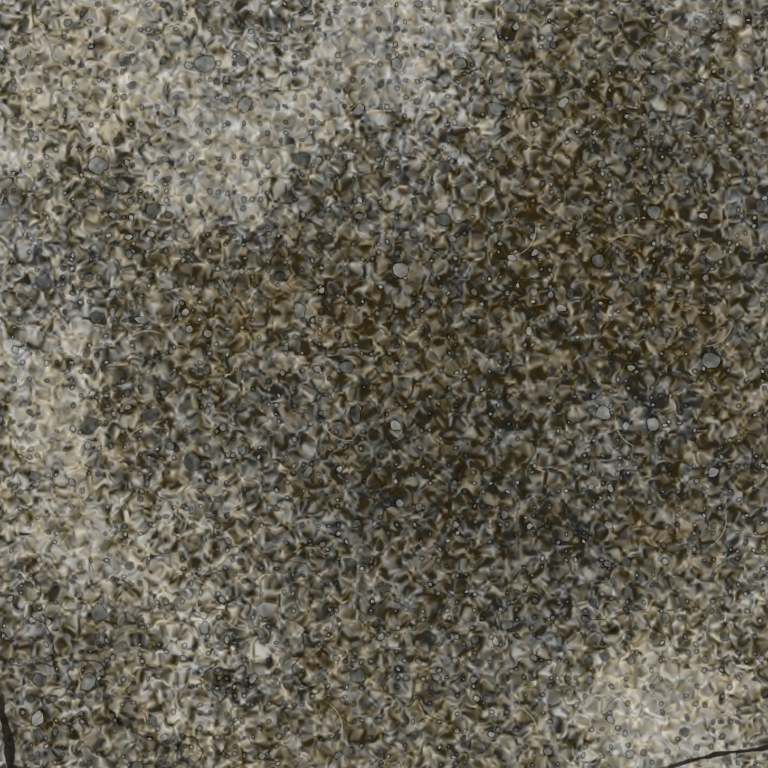
A WebGL 2 fragment shader for this texture:

```glsl
#version 300 es
precision highp float;
// Weathered concrete: warped grain noise over broad lichen-dark and bare pale
// patches, with pebbles scattered on jittered grids at three sizes, a few pale
// fibres, hairline cracks and two open joints near the lower corners.

#define GRAIN_SCALE 135.0
#define GRAIN_CONTRAST 0.86
#define BASE_TONE 0.395
#define PATCH_SCALE 4.0
#define PATCH_CONTRAST 0.26
#define CRUST_LIFT 0.10
#define HUE_SPREAD 0.13
#define PEBBLE_SHARE 0.30
#define FIBRE_SHARE 0.22

uniform vec2 u_resolution;
out vec4 fragColor;

float hash(vec2 p) {
  vec3 q = fract(p.xyx * vec3(0.1031, 0.1030, 0.0973));
  q += dot(q, q.yzx + 33.33);
  return fract((q.x + q.y) * q.z);
}

vec2 hash2(vec2 p) {
  return vec2(hash(p), hash(p + 71.7));
}

float noise(vec2 p) {
  vec2 i = floor(p), f = fract(p);
  f = f * f * (3.0 - 2.0 * f);
  return mix(mix(hash(i), hash(i + vec2(1, 0)), f.x),
             mix(hash(i + vec2(0, 1)), hash(i + vec2(1, 1)), f.x), f.y);
}

float fbm(vec2 p) {
  float sum = 0.0, weight = 0.5;
  for (int i = 0; i < 5; i++) {
    sum += weight * noise(p);
    p = mat2(1.6, 1.2, -1.2, 1.6) * p + 17.3;
    weight *= 0.5;
  }
  return sum / 0.96875;
}

// Fine grain, centred on zero; the warp curls it into short strokes
float grainField(vec2 p) {
  vec2 q = p * GRAIN_SCALE;
  q += 1.3 * (vec2(noise(q * 0.6 + 5.0), noise(q * 0.6 + 43.0)) - 0.5);
  return 0.45 * noise(q) + 0.37 * noise(q * 1.75 + 9.0) + 0.18 * noise(q * 0.42 + 31.0) - 0.5;
}

// Rounded stones on one jittered grid, with a dark rim
vec3 addPebbles(vec3 col, vec2 p, float cells, vec2 radii, float share, float pixel) {
  vec2 id = floor(p * cells), seed = id + cells * 3.0;
  if (hash(seed + 11.0) > share) return col;
  vec2 d = fract(p * cells) - mix(vec2(0.32), vec2(0.68), hash2(seed));
  float angle = 6.2832 * hash(seed + 23.0);
  d = mat2(cos(angle), sin(angle), -sin(angle), cos(angle)) * d;
  d.x *= mix(1.0, 1.6, hash(seed + 37.0));
  float radius = mix(radii.x, radii.y, hash(seed + 51.0));
  float wobble = 0.5 * (noise(d / radius * 1.3 + seed) - 0.5);
  float dist = (length(d) - radius * (1.0 + wobble)) / cells;
  float tone = mix(0.25, 0.60, pow(hash(seed + 67.0), 1.3));
  vec3 stone = tone + vec3(0.0, 0.005, -0.01) + 0.18 * (noise(p * 170.0) - 0.5);
  stone += 0.05 * d.y / radius;
  float rim = 1.0 - smoothstep(0.0, 1.5 * pixel + 0.001, abs(dist - 0.0006));
  col *= 1.0 - 0.35 * rim;
  return mix(col, stone, 0.85 * (1.0 - smoothstep(-pixel, pixel, dist)));
}

// Short pale arcs, one per chosen cell
float fibre(vec2 p, float pixel) {
  vec2 id = floor(p * 8.0), d = fract(p * 8.0) - 0.5;
  if (hash(id + 301.0) > FIBRE_SHARE) return 0.0;
  float angle = 6.2832 * hash(id + 317.0);
  d = mat2(cos(angle), sin(angle), -sin(angle), cos(angle)) * d;
  float dist = abs(d.y - 1.8 * d.x * d.x + 0.05) / 8.0;
  float ends = 1.0 - smoothstep(0.12, 0.24, abs(d.x));
  return ends * (1.0 - smoothstep(0.0004, 0.0006 + pixel, dist));
}

// Open joint along a line, roughened by noise
float joint(vec2 p, vec2 origin, vec2 along, float width, float pixel) {
  vec2 normal = normalize(vec2(-along.y, along.x));
  float dist = abs(dot(p - origin, normal) + 0.012 * (fbm(p * 22.0) - 0.5));
  float w = width * (0.4 + 1.2 * noise(p * 45.0));
  return 1.0 - smoothstep(w - pixel, w + pixel, dist);
}

void main() {
  vec2 p = gl_FragCoord.xy / u_resolution.y;
  float pixel = 1.0 / u_resolution.y;

  // Broad tone: dark middle, paler borders and a bare spot below centre
  float grain = grainField(p);
  float stain = fbm(p * PATCH_SCALE + 3.7);
  float border = smoothstep(0.1, 0.62, length((p - vec2(0.64, 0.57)) * vec2(0.9, 1.2))) - 0.6;
  vec2 spot = (p - vec2(0.58, 0.29)) * vec2(8.0, 11.0);
  float bare = exp(-dot(spot, spot));
  float crust = smoothstep(0.55, 0.72, stain + 0.22 * border + 0.3 * grain + 0.2 * bare);

  float tone = BASE_TONE + PATCH_CONTRAST * (stain - 0.5) + 0.12 * border;
  tone += CRUST_LIFT * (crust - 0.2) + GRAIN_CONTRAST * grain * (1.0 - 0.25 * crust);
  tone = max(tone, 0.13 + 0.25 * tone);

  // Ochre and blue-grey drift at grain and patch scale
  float hue = HUE_SPREAD * (noise(p * 95.0 + 7.0) - 0.5) + 0.10 * (fbm(p * 7.0 + 60.0) - 0.5);
  vec3 col = tone + vec3(0.02, 0.0, -0.052) + hue * vec3(0.32, 0.0, -0.6);

  // Stones from coarse to fine
  col = addPebbles(col, p, 90.0, vec2(0.13, 0.26), PEBBLE_SHARE * 0.7, pixel);
  col = addPebbles(col, p + 0.37, 40.0, vec2(0.09, 0.21), PEBBLE_SHARE * 0.6, pixel);
  col = addPebbles(col, p + 0.71, 15.0, vec2(0.07, 0.17), PEBBLE_SHARE * 0.8, pixel);
  col = mix(col, vec3(0.62, 0.59, 0.49), 0.6 * fibre(p, pixel));

  // Hairline cracks low down, then the open joints
  float vein = abs(fbm(p * 9.0 + 90.0) - 0.5);
  float low = smoothstep(0.45, 0.1, p.y) * smoothstep(0.45, 0.65, noise(p * 6.0 + 12.0));
  col *= 1.0 - 0.4 * low * (1.0 - smoothstep(0.003, 0.012 + 4.0 * pixel, vein));
  float gap = joint(p, vec2(0.93, 0.015), vec2(1.0, 0.2), 0.0025, pixel) * smoothstep(0.82, 0.9, p.x);
  gap = max(gap, joint(p, vec2(0.008, 0.04), vec2(-0.2, 1.0), 0.005, pixel) * smoothstep(0.13, 0.07, p.y));
  col = mix(col, vec3(0.10, 0.09, 0.07), 0.85 * gap);

  fragColor = vec4(clamp(col, 0.0, 1.0), 1.0);
}
```
